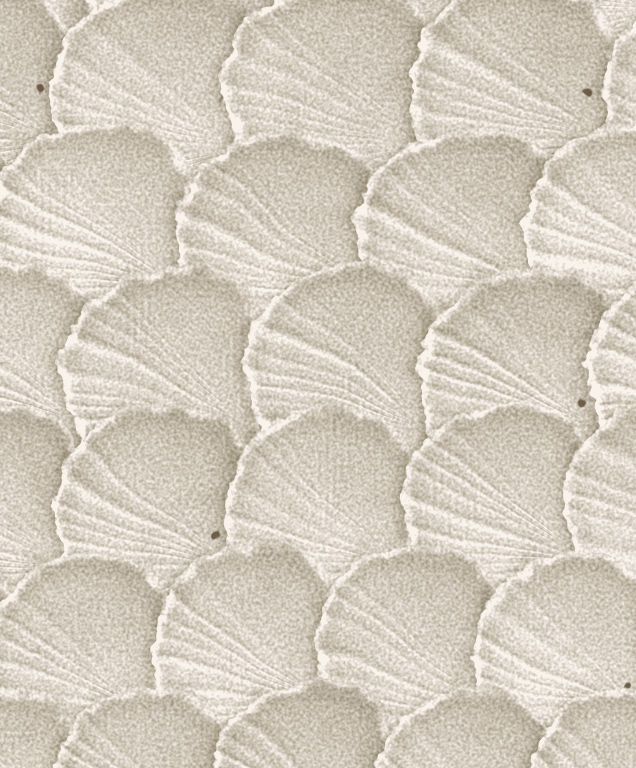
Reproduce this pattern procedurally as a WebGL 1 fragment shader.

```glsl
precision highp float;
// Cream plaster combed into overlapping shell fans, in staggered rows.
// Fans are layered back to front (lower rows over upper, right over left);
// each has a ragged raised lip, ridges radiating from its foot, and a shadow.
uniform vec2 u_resolution;

const vec3 SHADE_COLOR = vec3(0.65, 0.61, 0.53);
const vec3 LIGHT_COLOR = vec3(0.95, 0.92, 0.89);
const vec3 SPECK_COLOR = vec3(0.36, 0.29, 0.20);
const float ROW_HEIGHT = 0.183;            // fraction of canvas height
const float FIRST_TOP = 0.57;              // top of the lowest row, in rows
const float PITCH = 1.12;                  // fan spacing, in row heights
const float PITCH_GROWTH = 0.04;           // extra spacing per row upward
const float FAN_WIDTH = 1.22;              // spacing the fan shape is drawn for
const vec2 DOME_CENTER = vec2(0.64, -0.72); // from the fan's upper left corner
const vec2 DOME_RADIUS = vec2(0.69, 0.72);
const float DOME_LEAN = 0.20;
const float DOME_POWER = 2.4;              // above 2 flattens the crown
const vec2 FOOT = vec2(1.28, -1.16);       // where the ridges meet
const float RIDGES_PER_RADIAN = 8.0;
const float BASE_TONE = 0.68;
const float RIDGE_LIGHT = 0.52;
const float RIDGE_DARK = 0.36;
const float LIP_LIGHT = 0.55;
const float CAST_SHADOW = 0.50;
const float GRAIN_SCALE = 38.0;
const float GRAIN_STRENGTH = 0.48;

float hash(vec2 p) {
  return fract(sin(dot(p, vec2(127.1, 311.7))) * 43758.5);
}

vec2 gradientAt(vec2 p) {
  float a = 6.2832 * hash(p);
  return vec2(cos(a), sin(a));
}

// Gradient noise, roughly -0.7 to 0.7
float noise(vec2 p) {
  vec2 i = floor(p), f = fract(p);
  vec2 w = f * f * f * (f * (f * 6.0 - 15.0) + 10.0);
  vec2 e = vec2(1.0, 0.0);
  float a = dot(gradientAt(i), f);
  float b = dot(gradientAt(i + e), f - e);
  float c = dot(gradientAt(i + e.yx), f - e.yx);
  float d = dot(gradientAt(i + 1.0), f - 1.0);
  return mix(mix(a, b, w.x), mix(c, d, w.x), w.y);
}

float bump(float x, float width) {
  return exp(-x * x / (width * width));
}

// Approximate signed distance to a leaning dome with long sides
float domeDistance(vec2 p) {
  vec2 v = p - DOME_CENTER;
  float taper = v.x < 0.0 ? 0.18 * v.y : 0.0;
  float side = abs(v.x) - DOME_RADIUS.x - taper;
  v.x -= DOME_LEAN * max(v.y, 0.0);
  vec2 n = pow(abs(v) / DOME_RADIUS, vec2(DOME_POWER));
  float cap = (pow(n.x + n.y, 1.0 / DOME_POWER) - 1.0) * DOME_RADIUS.x;
  return v.y > 0.0 ? cap : side;
}

// Thin bright crests with a dark upper flank, fading toward the smooth top
float ridgeTone(vec2 p, vec2 id, float wobble) {
  vec2 v = p - FOOT;
  float reach = length(v);
  float angle = atan(v.y, -v.x) + wobble * reach;
  float density = RIDGES_PER_RADIAN * mix(0.85, 1.12, hash(id + 3.1));
  float uneven = 0.3 * sin(11.0 * angle + 6.3 * hash(id + 5.9));
  float phase = angle * density + uneven + hash(id + 7.7);
  float f = fract(phase);
  float strength = mix(0.4, 1.0, hash(id * 5.3 + floor(phase)));
  strength *= mix(0.7, 1.0, hash(id + 11.3));
  strength *= smoothstep(1.0, 0.5, angle) * smoothstep(0.05, 0.5, reach);
  return strength * (RIDGE_LIGHT * bump(f - 0.42, 0.15) - RIDGE_DARK * bump(f - 0.70, 0.14));
}

void main() {
  vec2 p = gl_FragCoord.xy / (u_resolution.y * ROW_HEIGHT);
  float pixel = 1.0 / (u_resolution.y * ROW_HEIGHT);

  // Noise shared by every layer
  float broad = noise(p * 1.4 + 5.0);
  float medium = noise(p * 6.0);
  float fine = noise(p * 19.0);
  float ragged = 0.055 * medium + 0.028 * fine;
  vec2 q = p + 0.06 * vec2(broad, noise(p * 1.4 + 31.0));

  float tone = BASE_TONE;
  float speck = 0.0;
  float baseRow = floor(q.y - FIRST_TOP);
  for (int j = 2; j >= 0; j--) {
    float row = baseRow + float(j);
    float pitch = PITCH + PITCH_GROWTH * row;
    float shift = 0.30 - 0.35 * cos(2.0 * (row - 1.0));
    float baseColumn = floor((q.x - shift) / pitch);
    for (int k = -1; k <= 1; k++) {
      vec2 id = vec2(baseColumn + float(k), row);
      vec2 jitter = (vec2(hash(id), hash(id + 19.0)) - 0.5) * vec2(0.10, 0.10);
      vec2 local = q - vec2(shift + id.x * pitch, FIRST_TOP + row) - jitter;
      local.x *= FAN_WIDTH / pitch;
      float d = domeDistance(local) + ragged;
      float leftness = smoothstep(0.75, 0.05, local.x);

      // Shadow on the layers beneath
      tone -= CAST_SHADOW * mix(0.2, 1.0, leftness) * exp(-max(d, 0.0) / 0.05);

      // Surface: darker near the top, brighter toward the foot
      float fan = BASE_TONE + 0.12 * (hash(id + 23.0) - 0.5);
      fan += 0.36 * (-local.y - 0.6) - 0.08 * smoothstep(0.5, 1.1, local.x);
      fan += ridgeTone(local, id, 0.04 * broad + 0.012 * medium);
      fan += LIP_LIGHT * (0.9 + 0.8 * medium) * bump(d + 0.022, 0.026);
      fan -= 0.14 * bump(d + 0.10, 0.06);

      // Occasional dark pit beside the foot
      vec2 pit = local - vec2(1.13, -0.98 + 0.3 * hash(id + 41.0));
      float pitted = step(0.5, hash(id + 37.0));
      float pitMask = pitted * smoothstep(0.04, 0.012, length(pit) + 0.04 * fine);

      float cover = smoothstep(pixel, -pixel, d);
      tone = mix(tone, fan, cover);
      speck = mix(speck, pitMask, cover);
    }
  }

  // Sandy stipple, the second octave turned to hide the lattice
  vec2 g = p * GRAIN_SCALE;
  float grain = noise(g) + 0.8 * noise(mat2(0.8, 0.6, -0.6, 0.8) * g * 1.4 + 13.0);
  tone += GRAIN_STRENGTH * grain + 0.10 * medium + 0.12 * broad;

  vec3 color = mix(SHADE_COLOR, LIGHT_COLOR, clamp(tone, -0.25, 1.1));
  gl_FragColor = vec4(mix(color, SPECK_COLOR, 0.85 * speck), 1.0);
}
```
